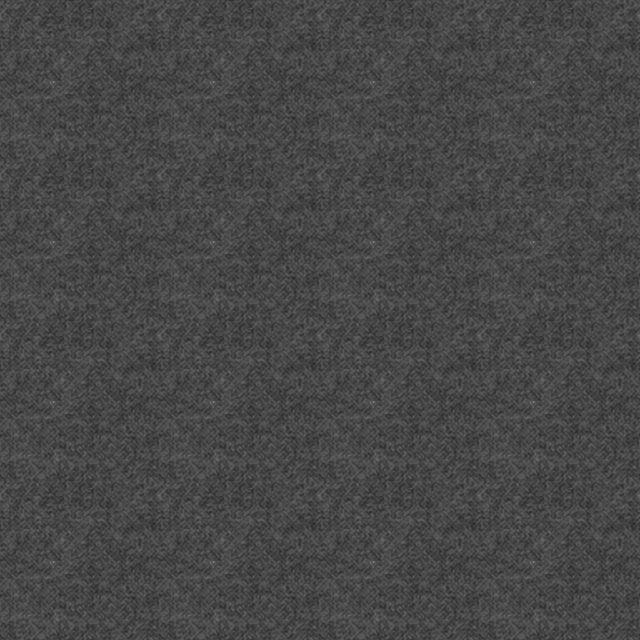
This texture is drawn by a three.js fragment shader. Its source:

```glsl
varying vec2 vUv;

float hash(vec2 cell) {
  vec3 q = fract(cell.xyx * vec3(0.1031, 0.1030, 0.0973));
  q += dot(q, q.yzx + 33.33);
  return fract((q.x + q.y) * q.z);
}

// Value noise on a lattice that wraps after count cells
float wrapNoise(vec2 uv, vec2 count, float seed) {
  vec2 p = uv * count;
  vec2 cell = floor(p);
  vec2 blend = smoothstep(0.0, 1.0, p - cell);
  vec2 a = mod(cell, count) + seed;
  vec2 b = mod(cell + 1.0, count) + seed;
  float lower = mix(hash(a), hash(vec2(b.x, a.y)), blend.x);
  float upper = mix(hash(vec2(a.x, b.y)), hash(b), blend.x);
  return mix(lower, upper, blend.y) - 0.5;
}

// Rare pale fibres, each kept inside its own cell
float lint(vec2 uv, vec2 count, float seed) {
  vec2 p = uv * count;
  vec2 cell = mod(floor(p), count) + seed;
  vec2 centre = 0.3 + 0.4 * vec2(hash(cell + 7.0), hash(cell + 19.0));
  float fibre = 1.0 - smoothstep(0.08, 0.3, length(fract(p) - centre));
  return fibre * step(0.985, hash(cell));
}

void main() {
  // The cloth repeats four times each way
  vec2 cloth = fract(vUv * 4.0);

  // Plain weave of crossing threads
  vec2 thread = cloth * 64.0 * 3.14159;
  float weave = sin(thread.x) * sin(thread.y);

  // Stitch grain, and slubs along weft and warp
  float grain = 0.10 * wrapNoise(cloth, vec2(64.0), 3.0)
              + 0.085 * wrapNoise(cloth, vec2(96.0), 131.0);
  float slubs = 0.055 * wrapNoise(cloth, vec2(16.0, 64.0), 251.0)
              + 0.045 * wrapNoise(cloth, vec2(64.0, 18.0), 337.0);

  // Soft worn patches
  float wear = 0.035 * wrapNoise(cloth, vec2(5.0, 8.0), 419.0)
             + 0.004 * sin(6.28318 * (cloth.x + 0.15 * sin(6.28318 * cloth.y)));

  float grey = 0.279 + 0.03 * weave + grain + slubs + wear;
  grey += 0.08 * lint(cloth, vec2(40.0, 24.0), 503.0);
  grey += 0.06 * lint(cloth, vec2(20.0, 48.0), 601.0);

  gl_FragColor = vec4(vec3(clamp(grey, 0.12, 0.48)), 1.0);
}
```
